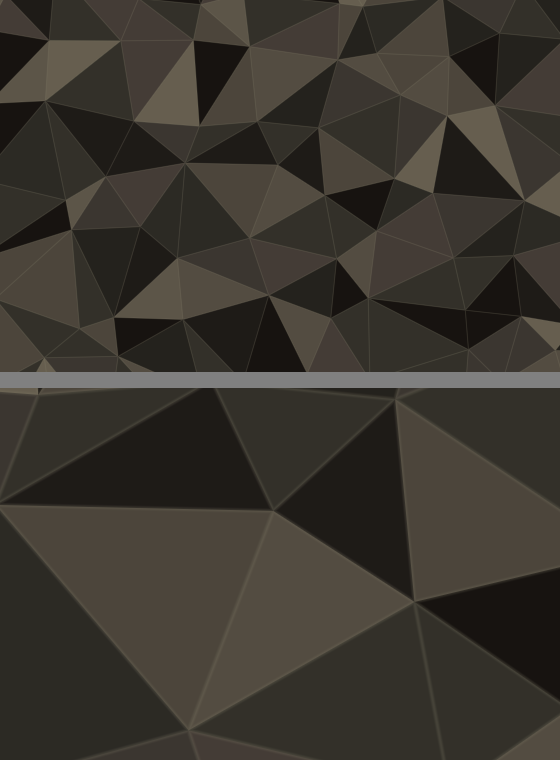
Top: the whole. Bottom: its middle third, enlarged.
Give the GLSL for this background, as a WebGL 1 fragment shader.

```glsl
precision highp float;

uniform vec2 u_resolution;

#define ROWS 5.8
#define JITTER 0.36
#define SEED 17.0
#define TONE_SPREAD 0.45
#define EDGE_WIDTH 0.017
#define EDGE_STRENGTH 0.24
#define EDGE_COLOR vec3(0.50, 0.48, 0.40)

float hash(vec2 p) {
    vec3 q = fract(vec3(p.xyx) * 0.1031 + SEED * 0.013);
    q += dot(q, q.yzx + 33.33);
    return fract((q.x + q.y) * q.z);
}

float cross2(vec2 a, vec2 b) {
    return a.x * b.y - a.y * b.x;
}

// Grid corner moved to a random place nearby
vec2 corner(vec2 cell) {
    vec2 offset = vec2(hash(cell + 3.7), hash(cell + 51.3)) - 0.5;
    return cell + 2.0 * JITTER * offset;
}

// Flat earthy tones, weighted by the share each one covers
vec3 palette(float t) {
    if (t < 0.09) return vec3(0.090, 0.075, 0.063);
    if (t < 0.18) return vec3(0.118, 0.104, 0.092);
    if (t < 0.25) return vec3(0.143, 0.132, 0.112);
    if (t < 0.34) return vec3(0.172, 0.163, 0.143);
    if (t < 0.50) return vec3(0.200, 0.190, 0.162);
    if (t < 0.62) return vec3(0.232, 0.212, 0.189);
    if (t < 0.72) return vec3(0.268, 0.236, 0.212);
    if (t < 0.80) return vec3(0.298, 0.272, 0.232);
    if (t < 0.88) return vec3(0.326, 0.298, 0.254);
    if (t < 0.94) return vec3(0.362, 0.333, 0.283);
    return vec3(0.400, 0.370, 0.310);
}

// Evenly spread but irregular tone for each facet
vec3 facetColor(vec2 cell, float side) {
    float even = dot(cell, vec2(0.618, 0.414)) + 0.37 * side;
    float random = hash(cell * 2.0 + 97.0 + 41.0 * side);
    return palette(fract(even + TONE_SPREAD * random));
}

// Signed distance to a line, positive on its left
float lineDistance(vec2 p, vec2 a, vec2 b) {
    return cross2(b - a, p - a) / length(b - a);
}

// Adds a counterclockwise triangle, weighted by its pixel coverage
void addFacet(vec2 p, vec2 a, vec2 b, vec2 c, vec3 color, float pixel, inout vec4 sum) {
    float inside = min(lineDistance(p, a, b),
                       min(lineDistance(p, b, c), lineDistance(p, c, a)));
    float coverage = clamp(inside / pixel + 0.5, 0.0, 1.0);
    float edge = 1.0 - smoothstep(0.0, max(EDGE_WIDTH, pixel), abs(inside));
    color = mix(color, EDGE_COLOR, EDGE_STRENGTH * edge);
    sum += vec4(color, 1.0) * coverage;
}

// Splits a jittered cell along its Delaunay diagonal
void addCell(vec2 p, vec2 cell, float pixel, inout vec4 sum) {
    vec2 a = corner(cell);
    vec2 b = corner(cell + vec2(1.0, 0.0));
    vec2 c = corner(cell + vec2(1.0, 1.0));
    vec2 d = corner(cell + vec2(0.0, 1.0));

    // Sine of the sum of the angles at b and d
    float angleSum = cross2(c - b, a - b) * dot(a - d, c - d)
                   + dot(c - b, a - b) * cross2(a - d, c - d);
    if (angleSum < 0.0) {
        vec2 first = a;
        a = b;
        b = c;
        c = d;
        d = first;
    }
    addFacet(p, a, b, c, facetColor(cell, 0.0), pixel, sum);
    addFacet(p, a, c, d, facetColor(cell, 1.0), pixel, sum);
}

void main() {
    float pixel = ROWS / u_resolution.y;
    vec2 p = gl_FragCoord.xy * pixel;
    vec2 home = floor(p);

    // Moved corners can reach into any adjacent cell
    vec4 sum = vec4(0.0);
    for (int y = -1; y <= 1; y++) {
        for (int x = -1; x <= 1; x++) {
            addCell(p, home + vec2(float(x), float(y)), pixel, sum);
        }
    }
    gl_FragColor = vec4(sum.rgb / max(sum.a, 0.001), 1.0);
}
```
